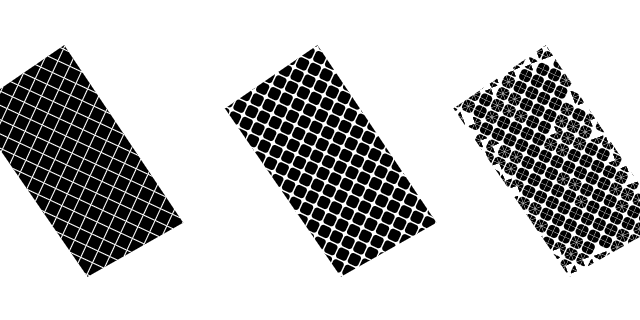
Write a Shadertoy shader that draws this pattern.

```glsl
// Three tilted black panels on white, each ruled by a slanted square lattice.
// Left: fine straight lines. Middle: rounded tiles. Right: rounded tiles split
// by hairlines, with wedges missing near the border. Built from distances.

const vec3 PAPER = vec3(1.0);
const vec3 INK = vec3(0.0);
const float TOP_Y = 0.859;                      // height of every top corner
const vec3 TOP_X = vec3(0.2005, 0.992, 1.706);  // top corner of each panel
const vec2 LEFT_CORNER = vec2(-0.289, -0.198);  // relative to the top corner
const vec2 BOTTOM_CORNER = vec2(0.073, -0.724);
const vec2 RIGHT_CORNER = vec2(0.372, -0.555);
const vec2 LATTICE_ORIGIN = vec2(0.032, -0.274);
const float LATTICE_ANGLE = -0.436;
const float PITCH = 0.0405;
const vec3 GAP = vec3(0.0034, 0.0046, 0.0042);      // white gap per panel
const vec3 ROUNDING = vec3(0.0, 0.0095, 0.0115);    // tile radius per panel
const float HAIRLINE = 0.0012;
const float DAMAGE_DEPTH = 0.06;                // reach of the missing wedges
const float DAMAGE_RATE = 0.42;

float hash(vec2 p) {
    return fract(sin(dot(p, vec2(127.1, 311.7))) * 43758.5);
}

float gradientDot(vec2 corner, vec2 p) {
    float angle = 6.2832 * hash(corner);
    return dot(vec2(cos(angle), sin(angle)), p - corner);
}

float gradientNoise(vec2 p) {
    vec2 i = floor(p);
    vec2 f = fract(p);
    vec2 u = f * f * f * (f * (f * 6.0 - 15.0) + 10.0);
    vec2 e = vec2(1.0, 0.0);
    return mix(mix(gradientDot(i, p), gradientDot(i + e.xy, p), u.x),
               mix(gradientDot(i + e.yx, p), gradientDot(i + e.xx, p), u.x), u.y);
}

// Signed distance to a line; positive to the right of a -> b.
float edgeDistance(vec2 p, vec2 a, vec2 b) {
    vec2 along = normalize(b - a);
    return dot(p - a, vec2(along.y, -along.x));
}

float panelDistance(vec2 p) {
    vec2 top = vec2(0.0);
    return max(max(edgeDistance(p, top, LEFT_CORNER),
                   edgeDistance(p, LEFT_CORNER, BOTTOM_CORNER)),
               max(edgeDistance(p, BOTTOM_CORNER, RIGHT_CORNER),
                   edgeDistance(p, RIGHT_CORNER, top)));
}

float roundedSquare(vec2 p, float halfSize, float radius) {
    vec2 q = abs(p) - halfSize + radius;
    return length(max(q, 0.0)) + min(max(q.x, q.y), 0.0) - radius;
}

float coverage(float d, float pixel) {
    return clamp(0.5 - d / pixel, 0.0, 1.0);
}

// Hairlines and missing wedges inside one tile of the right panel.
float fracturedTile(vec2 cell, vec2 id, float centerDepth, float pixel) {
    float cross = min(abs(cell.x), abs(cell.y)) - 0.5 * HAIRLINE;
    float diagonal = abs(abs(cell.x) - abs(cell.y)) * 0.7071 - 0.5 * HAIRLINE;

    float nearBorder = 1.0 - smoothstep(0.0, DAMAGE_DEPTH, centerDepth);
    float patchNoise = gradientNoise(id * 0.37 + 4.3);
    float split = step(0.14, patchNoise + 0.5 * nearBorder);

    float wedge = abs(cell.x) > abs(cell.y) ? step(0.0, cell.x) : 2.0 + step(0.0, cell.y);
    float missing = step(hash(id + 17.0 * wedge), DAMAGE_RATE * nearBorder) * split;

    float kept = 1.0 - 0.8 * coverage(cross, pixel);
    kept *= 1.0 - 0.8 * split * coverage(diagonal, pixel);
    return kept * (1.0 - missing);
}

void mainImage(out vec4 fragColor, in vec2 fragCoord) {
    float pixel = 1.0 / iResolution.y;
    vec2 uv = fragCoord * pixel;
    float c = cos(LATTICE_ANGLE);
    float s = sin(LATTICE_ANGLE);
    mat2 tilt = mat2(c, s, -s, c);
    float ink = 0.0;

    for (int i = 0; i < 3; i++) {
        vec2 p = uv - vec2(TOP_X[i], TOP_Y);

        // Slanted lattice, with a tile centred on its origin
        vec2 lattice = transpose(tilt) * (p - LATTICE_ORIGIN);
        vec2 id = floor(lattice / PITCH + 0.5);
        vec2 cell = lattice - id * PITCH;

        float tile = roundedSquare(cell, 0.5 * (PITCH - GAP[i]), ROUNDING[i]);
        float shade = coverage(max(tile, panelDistance(p)), pixel);
        if (i == 2) {
            vec2 center = tilt * (id * PITCH) + LATTICE_ORIGIN;
            shade *= fracturedTile(cell, id, -panelDistance(center), pixel);
        }
        ink = max(ink, shade);
    }

    fragColor = vec4(mix(PAPER, INK, ink), 1.0);
}
```
